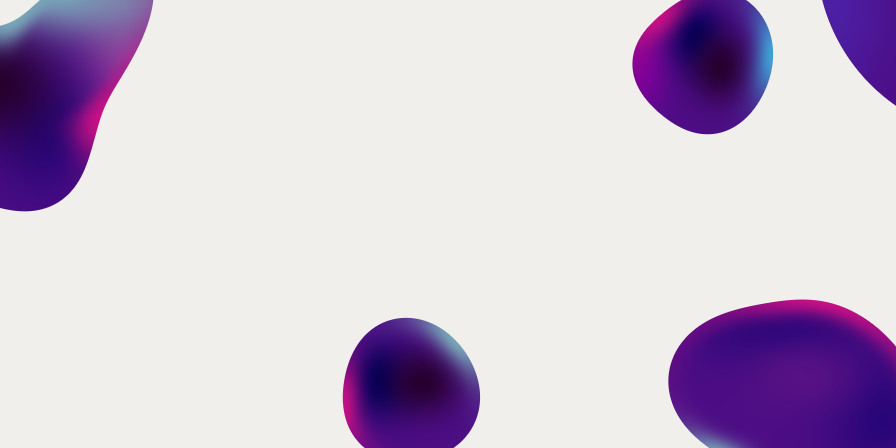
Reproduce this background procedurally as a WebGL 2 fragment shader.

```glsl
#version 300 es
precision highp float;
// Glossy violet blobs resting on a warm off-white ground.
// Each outline is a circle whose radius is bent by four angular harmonics and
// an optional horn; soft elliptical glows and coloured rims shade the inside.

uniform vec2 u_resolution;
out vec4 outColor;

// Palette
const vec3 PAPER = vec3(0.941, 0.937, 0.922);
const vec3 VIOLET = vec3(0.30, 0.05, 0.52);
const vec3 INDIGO = vec3(0.15, 0.02, 0.47);
const vec3 NAVY = vec3(0.00, 0.00, 0.36);
const vec3 PLUM = vec3(0.15, 0.00, 0.18);
const vec3 PURPLE = vec3(0.48, 0.00, 0.60);
const vec3 ORCHID = vec3(0.34, 0.07, 0.52);
const vec3 IRIS = vec3(0.30, 0.12, 0.64);
const vec3 MAUVE = vec3(0.55, 0.22, 0.60);
const vec3 LAVENDER = vec3(0.50, 0.43, 0.65);
const vec3 STEEL = vec3(0.47, 0.65, 0.72);
const vec3 MAGENTA = vec3(0.78, 0.06, 0.52);
const vec3 SKY = vec3(0.25, 0.63, 0.83);

const float HORN_FOCUS = 11.4; // higher is narrower

// Lengths are in canvas heights, angles in radians
struct Rim {
  float angle;
  float focus;
  float width;
  vec3 tint;
};

struct Blob {
  vec2 center;
  float radius;
  mat4x2 lobes; // cosine and sine weights of harmonics 1 to 4
  vec2 horn;    // height relative to the radius, direction
  Rim warm;
  Rim cool;
};

struct Glow {
  vec2 center;
  vec2 size;
  vec3 tint;
};

const vec2 NO_HORN = vec2(0.0);
const Rim NO_RIM = Rim(0.0, 0.0, 0.001, VIOLET);

const Blob TOP_LEFT = Blob(vec2(0.039, 0.727), 0.2012,
  mat4x2(-0.074, 0.032, -0.013, -0.013, -0.010, 0.013, -0.010, 0.026),
  vec2(1.29, 0.925),
  Rim(0.05, 8.0, 0.055, MAGENTA), Rim(1.6, 7.0, 0.045, STEEL));

const Blob TOP_RIGHT = Blob(vec2(1.568, 0.857), 0.1557,
  mat4x2(0.040, 0.028, -0.008, 0.032, -0.040, 0.011, 0.012, 0.0),
  NO_HORN,
  Rim(2.35, 5.0, 0.042, MAGENTA), Rim(0.12, 5.0, 0.040, SKY));

const Blob BOTTOM_MIDDLE = Blob(vec2(0.917, 0.130), 0.1573,
  mat4x2(-0.010, -0.025, -0.026, -0.008, 0.018, -0.022, -0.005, 0.0),
  NO_HORN,
  Rim(3.35, 5.0, 0.036, MAGENTA), Rim(0.85, 4.0, 0.038, STEEL));

const Blob BOTTOM_RIGHT = Blob(vec2(1.771, 0.1146), 0.2448,
  mat4x2(0.049, 0.003, 0.121, -0.084, -0.036, 0.014, 0.015, -0.016),
  NO_HORN,
  Rim(1.25, 1.8, 0.034, MAGENTA), Rim(3.85, 14.0, 0.040, STEEL));

const Blob CORNER = Blob(vec2(2.236, 1.104), 0.414,
  mat4x2(0.0), NO_HORN, NO_RIM, NO_RIM);

const Glow CORES[7] = Glow[7](
  Glow(vec2(1.547, 0.922), vec2(0.065, 0.080), NAVY),
  Glow(vec2(1.609, 0.852), vec2(0.065, 0.075), PLUM),
  Glow(vec2(0.846, 0.151), vec2(0.070, 0.080), NAVY),
  Glow(vec2(0.943, 0.146), vec2(0.080, 0.070), PLUM),
  Glow(vec2(0.110, 0.708), vec2(0.120, 0.140), INDIGO),
  Glow(vec2(0.000, 0.812), vec2(0.120, 0.120), PLUM),
  Glow(vec2(1.745, 0.258), vec2(0.180, 0.090), INDIGO));

const Glow SHEENS[7] = Glow[7](
  Glow(vec2(1.966, 0.075), vec2(0.120, 0.150), INDIGO),
  Glow(vec2(1.790, 0.160), vec2(0.130, 0.080), ORCHID),
  Glow(vec2(0.290, 0.883), vec2(0.100, 0.130), MAUVE),
  Glow(vec2(0.273, 1.000), vec2(0.160, 0.090), LAVENDER),
  Glow(vec2(0.130, 1.020), vec2(0.140, 0.080), STEEL),
  Glow(vec2(1.432, 0.844), vec2(0.060, 0.100), PURPLE),
  Glow(vec2(1.860, 0.980), vec2(0.120, 0.200), IRIS));

// Smooth periodic bump, 1 in the given direction
float toward(float angle, float direction, float focus) {
  return exp(focus * (cos(angle - direction) - 1.0));
}

float outline(Blob b, float angle) {
  float r = 1.0 + b.horn.x * toward(angle, b.horn.y, HORN_FOCUS);
  for (int k = 0; k < 4; k++) {
    float a = float(k + 1) * angle;
    r += dot(b.lobes[k], vec2(cos(a), sin(a)));
  }
  return b.radius * r;
}

vec3 addGlows(vec3 color, Glow glows[7], vec2 p) {
  for (int i = 0; i < 7; i++) {
    vec2 q = (p - glows[i].center) / glows[i].size;
    color = mix(color, glows[i].tint, exp(-dot(q, q)));
  }
  return color;
}

vec3 addRim(vec3 color, Rim rim, float angle, float depth) {
  float fade = max(depth, 0.0) / rim.width;
  return mix(color, rim.tint, toward(angle, rim.angle, rim.focus) * exp(-fade * fade));
}

vec3 paintBlob(vec3 scene, vec3 ink, Blob b, vec2 p) {
  vec2 q = p - b.center;
  float angle = atan(q.y, q.x);
  float depth = outline(b, angle) - length(q);
  float slope = max(length(vec2(dFdx(depth), dFdy(depth))), 1e-5);
  ink = addRim(ink, b.warm, angle, depth);
  ink = addRim(ink, b.cool, angle, depth);
  return mix(scene, ink, clamp(depth / slope + 0.5, 0.0, 1.0));
}

void main() {
  vec2 p = gl_FragCoord.xy / u_resolution.y;
  vec3 ink = addGlows(addGlows(VIOLET, CORES, p), SHEENS, p);
  vec3 color = paintBlob(PAPER, ink, TOP_LEFT, p);
  color = paintBlob(color, ink, TOP_RIGHT, p);
  color = paintBlob(color, ink, BOTTOM_MIDDLE, p);
  color = paintBlob(color, ink, BOTTOM_RIGHT, p);
  color = paintBlob(color, ink, CORNER, p);
  outColor = vec4(color, 1.0);
}
```
